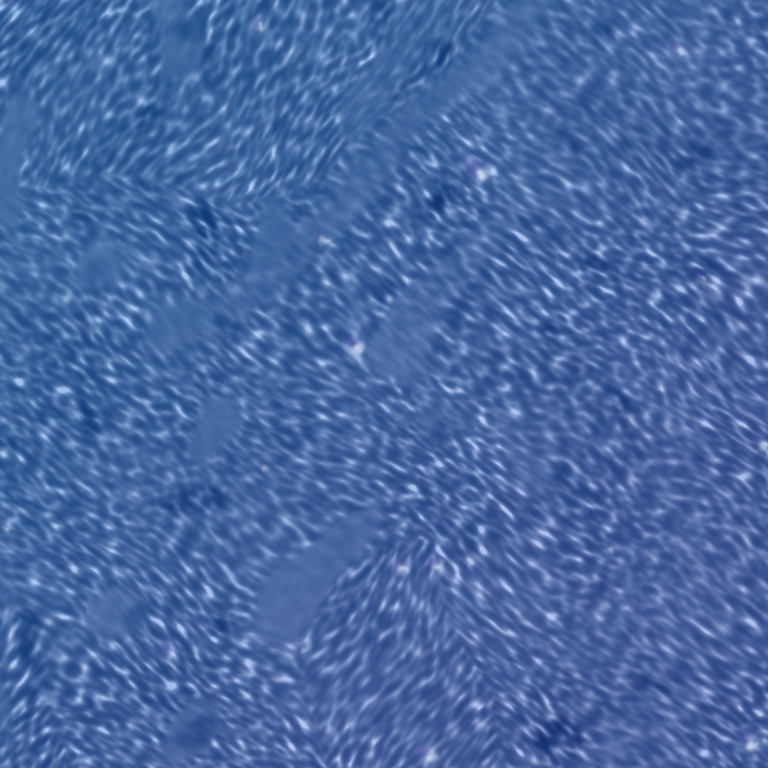
Reproduce this texture procedurally as a WebGL 2 fragment shader.

```glsl
#version 300 es
precision highp float;
// Blue surface of fine slanted streaks with calm patches, dark blotches and pale specks.

uniform vec2 u_resolution;
out vec4 fragColor;

const vec3 BASE_BLUE = vec3(0.275, 0.397, 0.620);
const vec3 LIGHT_RAMP = vec3(1.0, 0.92, 0.80);    // colour change per unit of brightness
const vec3 COOL_TINT = vec3(-0.030, 0.010, 0.005); // toward the upper left
const vec3 WARM_TINT = vec3(0.018, -0.010, 0.0);   // toward the lower right
const vec3 SPECK_WHITE = vec3(0.80, 0.86, 0.96);
const vec3 SPECK_VIOLET = vec3(0.36, 0.33, 0.70);
const float MAIN_ANGLE = -0.72;
const float CROSS_ANGLE = 0.88;
const vec2 COARSE_FREQ = vec2(38.0, 88.0);  // along, across the streaks
const vec2 FINE_FREQ = vec2(58.0, 120.0);
const float STREAK_GAIN = 0.145;
const float STREAK_SKEW = 0.45;
const float SPECK_CELLS = 9.0;
const float SPECK_CHANCE = 0.27;
const float SPECK_RADIUS = 0.0085;

vec2 hash2(vec2 p) {
    vec3 q = fract(p.xyx * vec3(0.1031, 0.1030, 0.0973));
    q += dot(q, q.yzx + 33.33);
    return fract((q.xx + q.yz) * q.zy);
}

float cornerSlope(vec2 cell, vec2 offset) {
    float a = 6.28318 * hash2(cell).x;
    return dot(vec2(cos(a), sin(a)), offset);
}

// Gradient noise, standard deviation near 0.21
float noise(vec2 p) {
    vec2 i = floor(p), f = p - i;
    vec2 w = f * f * f * (f * (f * 6.0 - 15.0) + 10.0);
    vec2 e = vec2(1.0, 0.0);
    float low = mix(cornerSlope(i, f), cornerSlope(i + e.xy, f - e.xy), w.x);
    float high = mix(cornerSlope(i + e.yx, f - e.yx), cornerSlope(i + e.xx, f - e.xx), w.x);
    return mix(low, high, w.y);
}

vec2 turn(vec2 p, float angle) {
    float c = cos(angle), s = sin(angle);
    return vec2(c * p.x + s * p.y, c * p.y - s * p.x);
}

// Two layers of stretched noise, scaled to about unit deviation
float streaks(vec2 p, float angle) {
    float coarse = noise(turn(p, angle) * COARSE_FREQ + 17.3);
    float fine = noise(turn(p, angle + 0.16) * FINE_FREQ + 91.7);
    return 3.7 * coarse + 3.1 * fine;
}

// Signed depth inside the regions whose streaks run the other way
float crossRegion(vec2 p) {
    float corner = min((p.y - p.x - 0.33) * 0.7, p.y - 0.76);
    float wedge = min(0.10 - abs(p.x - 0.51 + 0.3 * (p.y - 0.1)), 0.26 - p.y);
    float lowerLeft = (0.24 - 2.2 * p.x - p.y) * 0.42;
    return max(corner, max(wedge, lowerLeft));
}

// x: pale core, y: violet fringe
vec2 specks(vec2 p) {
    vec2 home = floor(p * SPECK_CELLS);
    vec2 warped = p + 0.006 * vec2(noise(p * 90.0), noise(p * 90.0 + 40.0));
    vec2 sum = vec2(0.0);
    for (int y = -1; y <= 1; y++) {
        for (int x = -1; x <= 1; x++) {
            vec2 cell = home + vec2(x, y);
            vec2 traits = hash2(cell + 53.0);
            if (traits.x > SPECK_CHANCE) continue;
            vec2 d = warped - (cell + hash2(cell + 7.0)) / SPECK_CELLS;
            float r = SPECK_RADIUS * mix(0.65, 1.35, traits.y * traits.y);
            float strength = mix(0.45, 0.95, traits.y);
            vec2 fringe = d + r * vec2(0.9, -0.8);
            sum.x += strength * exp(-dot(d, d) / (r * r) * 1.6);
            sum.y += strength * exp(-dot(fringe, fringe) / (r * r) * 1.6);
        }
    }
    return min(sum, 1.0);
}

void main() {
    vec2 p = gl_FragCoord.xy / u_resolution.y;
    vec2 bend = vec2(noise(p * 5.0 + 3.0), noise(p * 5.0 + 29.0));
    vec2 q = p + 0.03 * bend;

    // Streak field with two directions
    float region = crossRegion(p + 0.07 * bend);
    float crossing = smoothstep(-0.012, 0.012, region);
    float grain = mix(streaks(q, MAIN_ANGLE), streaks(q, CROSS_ANGLE), crossing);

    // Calm areas: a diagonal band and scattered soft patches
    float diagonal = abs(p.y - p.x - 0.30 + 0.06 * bend.x) * 0.7;
    float band = (1.0 - smoothstep(0.008, 0.032, diagonal)) * smoothstep(0.45, 0.60, p.y);
    float leftward = smoothstep(0.80, 0.30, p.x - 0.2 * (1.0 - p.y));
    float patches = smoothstep(0.24, 0.36, noise(turn(p, 0.9) * vec2(6.0, 9.0) + 11.0));
    float calm = max(band * 0.75, patches * leftward * 0.9);
    float contrast = (1.0 + 0.5 * noise(p * 4.0 + 61.0)) * (1.0 - 0.9 * calm);
    grain *= contrast * mix(1.06, 0.94, smoothstep(0.3, 1.0, p.y) * (1.0 - crossing));

    // Brightness, skewed toward narrow highlights
    float light = STREAK_GAIN * (exp(STREAK_SKEW * min(grain, 2.9)) - 1.0);
    light += 0.05 * noise(p * 7.0 + 5.0) + 0.015 * calm;
    light -= 0.09 * smoothstep(0.30, 0.50, noise(p * 13.0 + 77.0));

    vec3 color = BASE_BLUE + LIGHT_RAMP * light;
    color += mix(WARM_TINT, COOL_TINT, smoothstep(-0.8, 0.8, p.y - p.x));

    vec2 speck = specks(p);
    color = mix(color, SPECK_VIOLET, 0.55 * speck.y);
    color = mix(color, SPECK_WHITE, speck.x);
    fragColor = vec4(clamp(color, 0.0, 1.0), 1.0);
}
```
